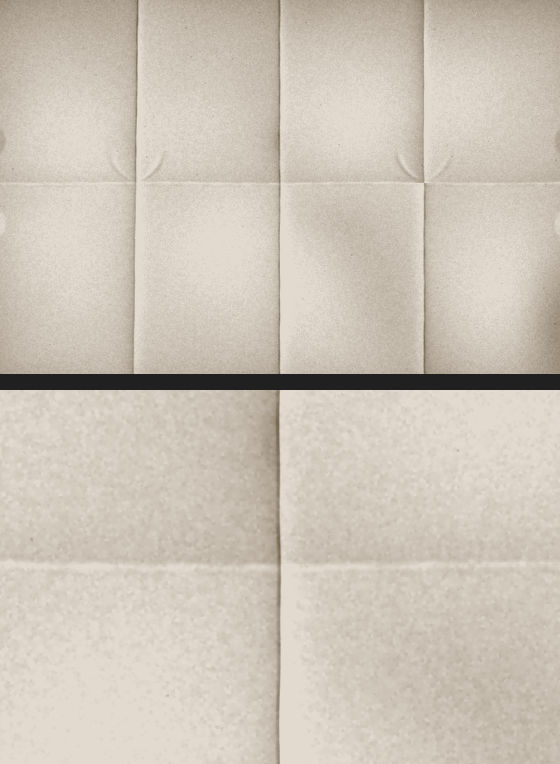
Top, the full canvas; bottom, a detail of the centre.
Give the GLSL for this texture, as a WebGL 2 fragment shader.

```glsl
#version 300 es
precision highp float;
// Old cream paper, unfolded: four by two panels parted by shaded creases.
uniform vec2 u_resolution;
out vec4 fragColor;

const float PANEL = 0.385;   // panel width, in canvas heights
const float FOLD = 0.512;    // height of the horizontal crease

vec2 hash2(vec2 p) {
  return fract(sin(vec2(dot(p, vec2(127.1, 311.7)), dot(p, vec2(269.5, 183.3)))) * 43758.5);
}

// Distance to the nearest cell point, and that cell's random id.
vec2 cellular(vec2 p) {
  vec2 base = floor(p), best = vec2(9.0, 0.0);
  for (int j = -1; j <= 1; j++)
    for (int i = -1; i <= 1; i++) {
      vec2 cell = base + vec2(i, j), rnd = hash2(cell);
      float d = length(cell + rnd - p);
      if (d < best.x) best = vec2(d, fract(rnd.x * 17.0 + rnd.y * 31.0));
    }
  return best;
}

float bump(float x, float width) { return exp(-x * x / (width * width)); }

// Soft light and dark fibres, one per cell, from -0.5 to 0.5.
float grain(vec2 p) {
  vec2 fibre = cellular(p);
  return (fibre.y - 0.5) * bump(fibre.x, 0.6);
}

// Soft stains from bent, layered sines, roughly -1 to 1.
float clouds(vec2 p) {
  float sum = 0.0, amp = 0.5;
  for (int i = 0; i < 4; i++) {
    p = mat2(0.8, 0.6, -0.6, 0.8) * p * 1.7 + 1.3;
    sum += amp * sin(p.x + 1.4 * sin(p.y * 0.8)) * cos(p.y * 0.7);
    amp *= 0.6;
  }
  return sum;
}

// Light and dark flanks of the vertical creases; the lower right one is reversed.
float verticalCrease(float d, float id, float v, float px) {
  bool lower = v < 0.0;
  if (lower && id > 0.5) d = -d;
  float soft = lower ? (id < -0.5 ? 0.015 : 0.009) : (id > 0.5 ? 0.018 : 0.008);
  soft += 0.016 * bump(v - 0.11, 0.06);
  float dark = -0.52 * exp(-abs(d) / soft) - 0.10 * exp(-abs(d) / 0.05);
  float lit = 0.26 * bump(d, lower ? 0.024 : 0.014) + 0.14 * exp(-abs(d) / 0.05);
  float wear = 0.7 + 0.3 * sin(v * 37.0 + id * 2.0) * sin(v * 91.0);
  float line = 1.0 - smoothstep(0.0004, 0.0022 + px, abs(d + 0.0012));
  float ink = (lower && id < -0.5) || (!lower && id > 0.5) ? 0.2 : 0.65;
  return mix(dark, lit, smoothstep(-px, px, d)) - ink * wear * line;
}

// Worn horizontal crease: broad shadow above, broken highlight below.
float horizontalCrease(float x, float v) {
  v += 0.0014 * sin(x * 11.0) + 0.0005 * sin(x * 83.0);
  float wear = 0.5 + 0.5 * sin(x * 31.0 + 2.0 * sin(x * 57.0));
  float above = smoothstep(-0.004, 0.004, v);
  return -0.21 * above * exp(-abs(v) / 0.035)
    + (0.10 + 0.14 * wear) * bump(v + 0.002, 0.0035)
    - 0.13 * (1.0 - wear) * bump(v + 0.008, 0.004)
    + 0.07 * (1.0 - above) * exp(-abs(v) / 0.05);
}

// Curved puckers rising from the outer crossings.
float pucker(float d, float id, float v) {
  float arc = abs(d) - 0.075 * (1.0 - exp(-max(v, 0.0) / 0.035));
  float mask = smoothstep(0.0, 0.02, v) * (1.0 - smoothstep(0.04, 0.1, v)) * abs(id);
  float strength = d * id < 0.0 ? 1.1 : 0.6;
  return mask * strength * (0.28 * bump(arc + 0.004, 0.008) - 0.36 * bump(arc - 0.008, 0.007));
}

// Rounded dents on the side edges and the middle crease.
float dents(vec2 p, float aspect) {
  float sum = 0.0, v = p.y - FOLD;
  for (int i = 0; i < 3; i++) {
    float x = p.x - 0.5 * float(i) * aspect;
    float r = length(vec2(x / 0.017, (abs(v) - 0.11) / 0.036));
    float amount = i == 1 ? 0.12 : 0.32;
    sum += amount * (v > 0.0 ? -1.0 : 0.9) * (1.0 - smoothstep(0.6, 1.1, r));
  }
  return sum;
}

void main() {
  vec2 p = gl_FragCoord.xy / u_resolution.y;
  float aspect = u_resolution.x / u_resolution.y, px = 1.0 / u_resolution.y;
  float v = p.y - FOLD;

  // The left crease leans, and all creases waver slightly.
  float x = p.x - 0.5 * aspect - 0.012 * v * (1.0 - smoothstep(0.4, 0.7, p.x));
  x += 0.0005 * sin(p.y * 23.0) + 0.0003 * sin(p.y * 71.0);
  float id = clamp(floor(x / PANEL + 0.5), -1.0, 1.0);
  float d = x - id * PANEL;

  // Each panel bulges toward the light at its own spot.
  float n = floor(x / PANEL);
  vec2 spot = v > 0.0 ? vec2(0.4 + 0.1 * cos(3.1416 * n), 0.185 + 0.045 * n)
                      : vec2(0.55 - 0.37 * bump(n, 0.5), -0.22 - 0.04 * n);
  vec2 q = (vec2(x - (n + spot.x) * PANEL, v - spot.y)) / vec2(0.21, 0.2);
  float tone = 0.72 + 0.38 * exp(-dot(q, q)) + 0.17 * clouds(p * 2.6 + n * 0.4);

  // Shadowed bands in the lower right panels, and darkened margins.
  float below = smoothstep(0.0, -0.14, v);
  tone -= 0.27 * bump(p.x + 0.55 * p.y - 1.14, 0.12) * below;
  tone -= 0.75 * bump(p.x - aspect, 0.09) * bump(p.y - 0.13, 0.17);
  tone -= 0.48 * exp(-(1.0 - p.y) / 0.09) + 0.26 * exp(-p.y / 0.05);
  tone -= 0.28 * exp(-p.x / 0.09) + 0.16 * exp(-(aspect - p.x) / 0.05);

  tone += verticalCrease(d, id, v, px) + horizontalCrease(p.x, v);
  tone += pucker(d, id, v) + dents(p, aspect);

  // Fibrous grain and a few fine specks.
  tone += 0.29 * grain(p * 250.0) + 0.14 * grain(p * vec2(110.0, 135.0));
  vec2 speck = cellular(p * 24.0);
  float radius = 0.01 + 0.25 * (speck.y - 0.9);
  tone -= 0.38 * step(0.9, speck.y) * (1.0 - smoothstep(radius, radius + 24.0 * px, speck.x));

  vec3 shadow = vec3(0.62, 0.57, 0.50), cream = vec3(0.865, 0.832, 0.79);
  fragColor = vec4(mix(shadow, cream, clamp(tone, -0.6, 1.08)), 1.0);
}
```
